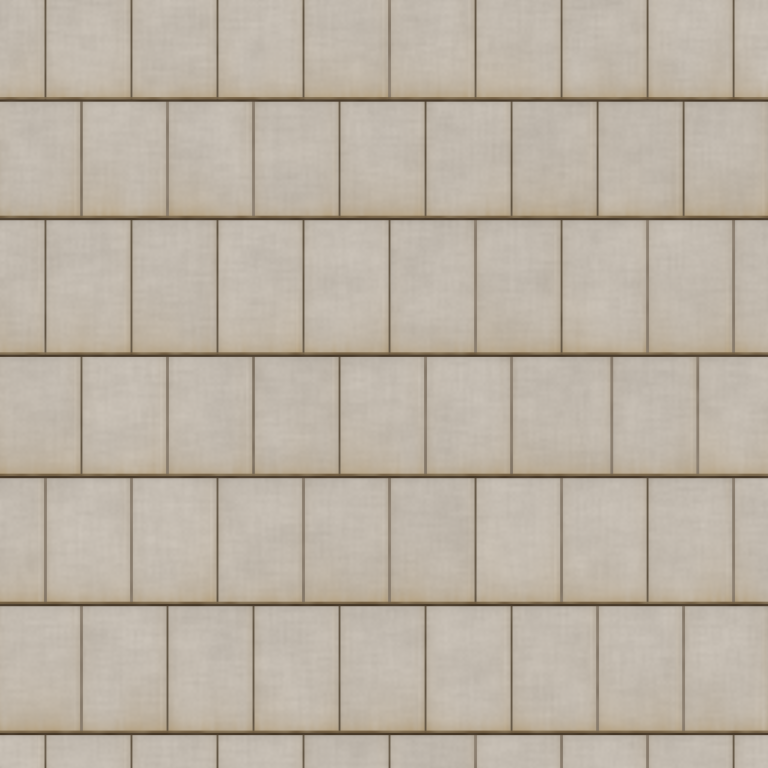
Write a three.js fragment shader that draws this texture.

```glsl
// Pale weathered shingle siding: uneven staggered courses with brown joints and tan stains.
varying vec2 vUv;

float hash(vec2 p) {
  vec3 q = fract(vec3(p.xyx) * 0.1031);
  q += dot(q, q.yzx + 33.33);
  return fract((q.x + q.y) * q.z);
}

float noise(vec2 p) {
  vec2 i = floor(p), f = fract(p);
  f = f * f * (3.0 - 2.0 * f);
  return mix(mix(hash(i), hash(i + vec2(1.0, 0.0)), f.x),
             mix(hash(i + vec2(0.0, 1.0)), hash(i + vec2(1.0, 1.0)), f.x), f.y);
}

// Height of the lower edge of a course; six slightly uneven courses repeat
float courseEdge(float course) {
  float k = mod(course, 6.0);
  float drift = k < 0.5 ? 0.0 : k < 2.5 ? 0.0012 : k < 3.5 ? -0.0075 : k < 4.5 ? 0.0038 : -0.0085;
  return 0.0455 + course / 6.0 + drift;
}

// Position of a vertical joint; alternate courses are staggered, one shingle is wider
float jointX(float course, float j) {
  float x = (mod(course, 2.0) < 0.5 ? 0.1061 : 0.0592) + j * 0.112;
  if (abs(course - 2.0) < 0.5 && j > 5.5) x += 0.0185;
  return x;
}

float line(float d, float halfWidth) {
  return 1.0 - smoothstep(halfWidth - 0.0009, halfWidth + 0.0009, abs(d));
}

void main() {
  vec2 uv = vUv;

  // Find the course and the distances to its two edges
  float course = -1.0;
  for (int i = 0; i < 6; i++) course += step(courseEdge(float(i)), uv.y);
  float above = uv.y - courseEdge(course);
  float below = courseEdge(course + 1.0) - uv.y;
  float edgeDist = above < below ? above : -below;

  // Find the joints on both sides
  float left = 1.0, right = 1.0, leftId = 0.0, rightId = 0.0;
  for (int i = -1; i < 11; i++) {
    float d = uv.x - jointX(course, float(i));
    if (d >= 0.0 && d < left) { left = d; leftId = float(i); }
    if (d < 0.0 && -d < right) { right = -d; rightId = float(i); }
  }
  vec2 shingle = vec2(leftId + 3.0, course + 7.0);

  // Shingle face with cloudy mottling and faint fibres
  vec3 color = vec3(0.762, 0.731, 0.690);
  color += 0.016 * (hash(shingle) - 0.5);
  color += 0.030 * (noise(uv * vec2(24.0, 30.0) + shingle * 5.0) - 0.5);
  color += 0.022 * (noise(uv * vec2(45.0, 190.0)) - 0.5);
  color += 0.018 * (noise(uv * vec2(210.0, 35.0)) - 0.5);
  color += 0.014 * (noise(uv * 260.0) - 0.5);

  // Tan stain at the foot and streaks along the sides
  float streak = noise(vec2(uv.x * 170.0, uv.y * 14.0 + course * 9.0));
  float patches = noise(uv * vec2(28.0, 12.0) + shingle);
  float foot = exp(-above / 0.011) * (0.55 + 0.45 * streak);
  float wash = exp(-above / 0.045) * patches * 0.35;
  float sides = (exp(-right / 0.010) + 0.7 * exp(-left / 0.008)) * (0.15 + 0.35 * streak);
  color = mix(color, vec3(0.70, 0.61, 0.46), clamp(foot * 0.75 + wash + sides * 0.55, 0.0, 0.8));
  color += 0.022 * line(right - 0.008, 0.0015) * patches;

  // Soft shade under the course above and beside the joints
  color *= 1.0 - 0.13 * exp(-below / 0.004);
  color *= 1.0 - 0.07 * exp(-min(left, right) / 0.003);

  // Vertical joints, some wider and paler
  float jointId = left < right ? leftId : rightId;
  float wear = hash(vec2(jointId + 11.0, course * 3.0 + 19.0));
  float pale = smoothstep(0.62, 0.72, wear);
  vec3 jointColor = mix(vec3(0.37, 0.32, 0.25), vec3(0.52, 0.47, 0.41), pale);
  jointColor += 0.05 * (noise(vec2(jointId * 7.0, uv.y * 60.0)) - 0.5);
  color = mix(color, jointColor, 0.92 * line(min(left, right), mix(0.0012, 0.0018, pale)));

  // Course line: brown lip over a dark gap
  float grime = noise(vec2(uv.x * 70.0, course * 5.0 + 40.0));
  vec3 lip = mix(vec3(0.42, 0.34, 0.23), vec3(0.51, 0.44, 0.33), grime);
  color = mix(color, lip, 0.9 * line(edgeDist - 0.0015, 0.0017));
  color = mix(color, vec3(0.27, 0.215, 0.15) + 0.05 * grime, line(edgeDist + 0.0012, 0.0015));

  gl_FragColor = vec4(color, 1.0);
}
```
